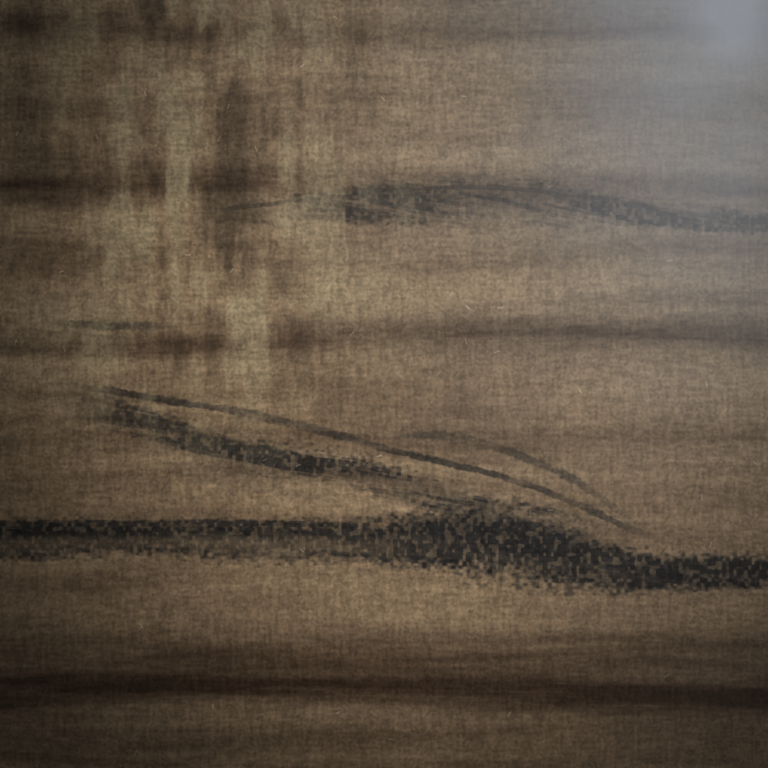
Write a Shadertoy shader that draws this texture.

```glsl
#define PALE_WOOD vec3(0.555, 0.465, 0.355)
#define BROWN_WOOD vec3(0.25, 0.19, 0.14)
#define DARK_VEIN vec3(0.12, 0.115, 0.11)
#define STAIN vec3(0.60, 0.54, 0.415)
#define GLARE vec3(0.58, 0.60, 0.63)
#define FIBRE_CONTRAST 0.70
#define WEAVE_CONTRAST 0.15
#define VIGNETTE 0.58
#define SCRATCH_CELLS 19.0

float hash(vec2 p) {
    vec3 q = fract(p.xyx * 0.1031);
    q += dot(q, q.yzx + 33.33);
    return fract((q.x + q.y) * q.z);
}

float noise(vec2 p) {
    vec2 i = floor(p), f = fract(p);
    f = f * f * (3.0 - 2.0 * f);
    return mix(mix(hash(i), hash(i + vec2(1, 0)), f.x),
               mix(hash(i + vec2(0, 1)), hash(i + 1.0), f.x), f.y);
}

float layered(vec2 p) {
    float sum = 0.0, amp = 0.5;
    for (int i = 0; i < 4; i++) {
        sum += amp * noise(p);
        p = mat2(2.03, 0.05, -0.05, 2.03) * p + 17.3;
        amp *= 0.5;
    }
    return sum / 0.9375;
}

float bell(float d, float width) { return exp(-d * d / (width * width)); }

// Fades in after a and out before b
float span(float x, float a, float b, float fade) {
    return smoothstep(a, a + fade, x) * (1.0 - smoothstep(b - fade, b, x));
}

// Wide soft bands: height, width, strength
float softBands(vec2 p) {
    vec3 bands[7] = vec3[7](vec3(0.10, 0.024, 0.72), vec3(0.15, 0.025, 0.36),
        vec3(0.56, 0.021, 0.58), vec3(0.755, 0.024, 0.45), vec3(0.96, 0.018, 0.45),
        vec3(0.86, 0.030, 0.22), vec3(0.43, 0.030, 0.18));
    float sum = 0.0;
    for (int i = 0; i < 7; i++) {
        float bend = 0.008 * sin(p.x * 5.0 + float(i) * 2.1);
        float patches = 0.3 + 1.3 * layered(vec2(p.x * 4.0, (p.y - bend) * 75.0) + float(i) * 9.0);
        sum += bands[i].z * patches * bell(p.y - bands[i].x - bend, bands[i].y);
    }
    return sum;
}

// Vein whose feathered sides dissolve into speckle
float vein(float d, float width, float fray) {
    return 1.0 - smoothstep(0.5, 1.4, abs(d) / width + 1.2 * (fray - 0.5));
}

// Dark veins: a trunk, its branches and an upper lens
float darkVeins(vec2 p) {
    float x = p.x;
    float y = p.y + 0.018 * (layered(vec2(x * 6.0, p.y * 14.0)) - 0.5);
    float streak = layered(vec2(x * 6.0, (y + 0.18 * x) * 100.0));
    float fray = 0.5 * layered(vec2(x * 35.0, p.y * 110.0)) + 0.5 * noise(p * vec2(190.0, 230.0));
    float broken = smoothstep(0.25, 0.65, layered(vec2(x * 16.0, p.y * 50.0) + 7.0));
    float speckle = 0.55 + 0.45 * smoothstep(0.85, 0.4, noise(p * vec2(210.0, 180.0) + 3.0));

    float mainY = 0.297 - 0.043 * smoothstep(0.58, 0.92, x), d = y - mainY;
    float trunk = vein(d, 0.022 + 0.021 * bell(x - 0.66, 0.13), fray);
    float core = 0.5 * bell(d + 0.006, 0.010) * (1.0 - smoothstep(0.4, 0.62, x));
    trunk *= (1.0 - core) * (0.72 + 0.45 * streak);
    float rimLine = vein(d - 0.019, 0.0055, fray) * (1.0 - smoothstep(0.35, 0.55, x));
    trunk = max(trunk, 0.85 * rimLine);

    float branchY = 0.475 - 0.255 * (x - 0.08) + 0.008 * sin(x * 17.0);
    float branch = vein(y - branchY, 0.023, fray) * span(x, 0.04, 0.85, 0.18);
    branch *= 0.35 + 0.65 * smoothstep(0.30, 0.58, streak);
    float halo = 0.45 * vein(y - branchY + 0.025, 0.025, fray) * span(x, 0.15, 0.5, 0.15) * streak;

    float t = x - 0.15, a = x - 0.52;
    float twig = vein(y - 0.492 + 0.13 * t + 0.20 * t * t, 0.005, fray) * span(x, 0.05, 0.9, 0.15);
    float arch = vein(y - 0.438 + 1.25 * a * a, 0.006, fray) * span(x, 0.42, 0.87, 0.15);
    float twigs = max(0.70 * twig, 0.5 * arch) * (0.4 + 0.6 * broken);

    float lensD = y - 0.725 - 0.012 * sin((x - 0.32) * 6.5);
    float lens = vein(lensD, 0.009 + 0.018 * bell(x - 0.62, 0.30), fray);
    lens *= smoothstep(0.24, 0.42, x) * (0.25 + 0.75 * smoothstep(0.25, 0.6, streak));
    float lip = vein(lensD - 0.017 * bell(x - 0.62, 0.3), 0.0035, fray) * smoothstep(0.2, 0.4, x);
    float nick = vein(y - 0.578, 0.005, fray) * span(x, 0.04, 0.24, 0.08);
    float thin = max(max(0.55 * nick, 0.5 * lip), max(twigs, halo));
    return max(max(trunk, 0.88 * branch) * speckle, max(thin, 0.75 * lens * speckle));
}

// Short pale scratches, one chance per cell
float scratches(vec2 p) {
    vec2 cell = floor(p * SCRATCH_CELLS), q = fract(p * SCRATCH_CELLS) - 0.5;
    float angle = 6.283 * hash(cell + 31.0);
    vec2 along = vec2(cos(angle), sin(angle));
    q += 0.5 * (vec2(hash(cell + 71.0), hash(cell + 93.0)) - 0.5);
    q -= along * clamp(dot(q, along), -0.05, 0.05);
    return step(0.88, hash(cell + 5.0)) * (1.0 - smoothstep(0.005, 0.035, length(q)));
}

void mainImage(out vec4 fragColor, in vec2 fragCoord) {
    vec2 p = fragCoord / iResolution.xy;

    // Wood body with horizontal fibres
    float flow = p.y + 0.010 * sin(p.x * 5.0 + p.y * 9.0) + 0.004 * sin(p.x * 13.0);
    float fibre = layered(vec2(p.x * 2.2, flow * 48.0)), cloud = layered(p * vec2(5.0, 8.0) + 40.0);
    float shade = 0.20 + FIBRE_CONTRAST * (fibre - 0.5) + 0.4 * (cloud - 0.5);
    shade += softBands(p) + 0.24 * (1.0 - smoothstep(0.0, 0.27, p.y));
    vec3 color = mix(PALE_WOOD, BROWN_WOOD, clamp(shade, 0.0, 1.15));
    color = mix(color, DARK_VEIN, clamp(darkVeins(p), 0.0, 0.97));

    // Patchy vertical stains running down the upper left
    float drip = 0.6 * layered(vec2(p.x * 30.0, p.y * 4.0)) + 0.4 * layered(p * vec2(26.0, 17.0) + 5.0);
    float area = bell(p.x - 0.25, 0.23) * smoothstep(0.33, 0.62, p.y);
    color = mix(color, STAIN, 0.75 * area * smoothstep(0.48, 0.64, drip));
    color *= 1.0 - 0.32 * area * smoothstep(0.50, 0.32, drip);

    // Woven surface grain
    float weave = noise(p * vec2(250.0, 60.0)) + noise(p * vec2(70.0, 270.0))
                + 1.3 * noise(mat2(0.8, 0.6, -0.6, 0.8) * p * 330.0) - 1.65;
    color = color * (1.0 + WEAVE_CONTRAST * weave) + 0.010 * weave + 0.12 * scratches(p);

    // Uneven lighting: dim rim and cool glare
    float rim = length((p - vec2(0.57, 0.55)) * vec2(1.0, 0.95));
    color *= 1.0 - VIGNETTE * smoothstep(0.22, 0.76, rim);
    float glare = exp(-4.0 * length((p - vec2(0.95, 0.97)) * vec2(1.0, 0.8)));
    float haze = 0.16 * bell(p.x - 0.9, 0.35) * smoothstep(0.3, 0.75, p.y);
    color = mix(color, GLARE, min((0.75 * glare + haze) * (0.7 + 0.6 * cloud), 0.9));
    fragColor = vec4(clamp(color, 0.0, 1.0), 1.0);
}
```
